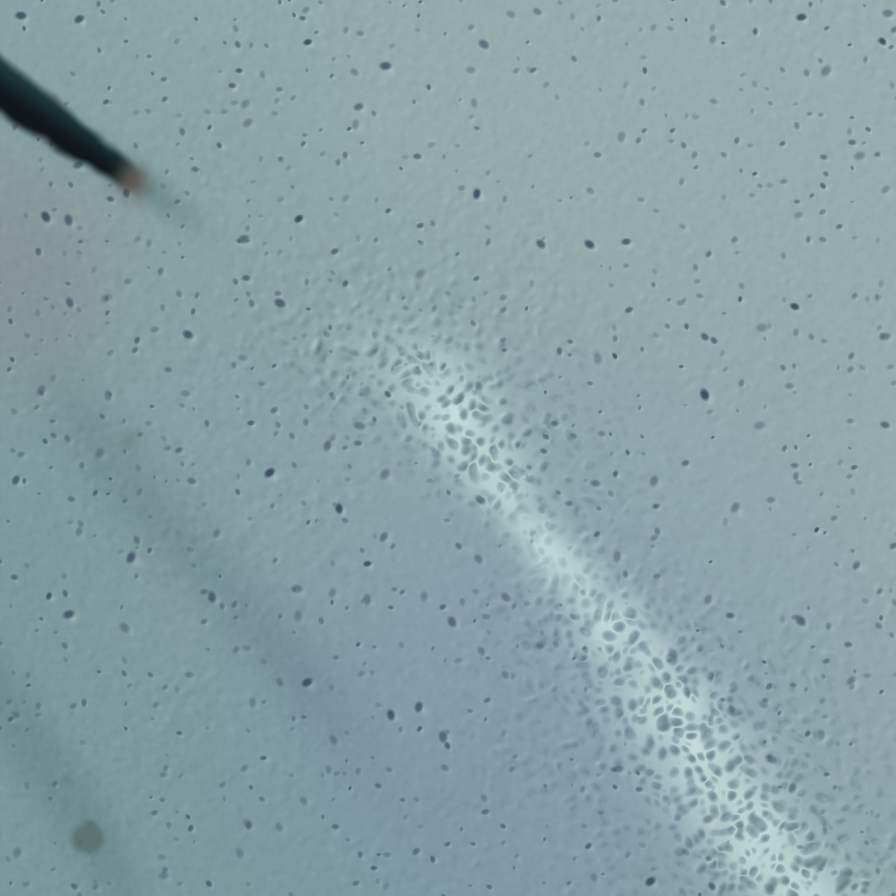
Reproduce this texture procedurally as a three.js fragment shader.

```glsl
varying vec2 vUv;

vec3 hash3(vec2 p) {
  vec3 q = fract(p.xyx * vec3(0.1031, 0.1030, 0.0973));
  q += dot(q, q.yzx + 33.33);
  return fract((q.xxy + q.yzz) * q.zyx);
}

// Cellular noise: a smooth bump of random sign around each cell point
float bumps(vec2 p) {
  vec2 cell = floor(p);
  float height = 0.0;
  for (int y = -1; y <= 1; y++) {
    for (int x = -1; x <= 1; x++) {
      vec2 id = cell + vec2(float(x), float(y));
      vec3 rnd = hash3(id);
      vec2 d = p - id - rnd.xy;
      height += (rnd.z * 2.0 - 1.0) * exp(-6.0 * dot(d, d));
    }
  }
  return height;
}

float glow(vec2 p, vec2 center, float radius) {
  vec2 d = (p - center) / radius;
  return exp(-dot(d, d));
}

float band(float d, float width) {
  return exp(-d * d / (width * width));
}

// Painted metal: broad gradient, colour casts and diagonal shadows
vec3 panel(vec2 p) {
  float light = p.x * 0.52 + p.y * 0.48 + 0.08 * bumps(p * 4.0);
  vec3 col = mix(vec3(0.475, 0.595, 0.61), vec3(0.59, 0.68, 0.685), smoothstep(0.0, 0.95, light));
  col += vec3(0.0, -0.012, 0.03) * glow(p, vec2(0.6, 0.2), 0.35);
  col += vec3(0.015, -0.04, -0.035) * glow(p, vec2(0.0, 0.7), 0.12);
  float shadow = band(dot(p, vec2(0.74, 0.67)) - 0.415, 0.04)
    * smoothstep(0.0, 0.12, p.x) * (1.0 - smoothstep(0.3, 0.48, p.x));
  shadow += band(dot(p, vec2(0.82, 0.57)) - 0.125, 0.035) * (1.0 - smoothstep(0.1, 0.2, p.x));
  return col - vec3(0.05, 0.05, 0.045) * shadow;
}

// One layer of dark grains, each with a light rim on one side
vec3 addSpecks(vec3 col, vec2 p, float cells, float share, float size, float strength) {
  vec2 id = floor(p * cells);
  vec3 place = hash3(id + cells);
  vec3 kind = hash3(id + cells * 3.0 + 17.0);
  vec2 d = (fract(p * cells) - mix(vec2(0.25), vec2(0.75), place.xy)) / cells;
  float angle = kind.x * 3.14;
  vec2 axis = vec2(cos(angle), sin(angle));
  float radius = size * mix(0.6, 1.25, kind.y);
  vec2 e = vec2(dot(d, axis) * 0.7, dot(d, vec2(-axis.y, axis.x)));
  float present = step(1.0 - share, place.z) * mix(0.35, 1.0, kind.z * kind.z) * strength;
  float grain = 1.0 - smoothstep(0.35, 1.2, length(e) / radius);
  float rim = glow(d, vec2(1.0, -0.8) * radius, radius);
  col += 0.1 * rim * present;
  vec3 ink = mix(vec3(0.13, 0.29, 0.29), vec3(0.2, 0.24, 0.34), kind.y);
  return mix(col, ink, grain * present);
}

// Dark tapered streak with a brown tip and a faint tail
vec3 addStreak(vec3 col, vec2 p) {
  vec2 q = p - vec2(0.0, 0.903);
  float along = dot(q, vec2(0.82, -0.57));
  float across = dot(q, vec2(0.57, 0.82));
  float halfWidth = mix(0.027, 0.013, along / 0.19) + 0.004 * bumps(p * 38.0);
  float tail = band(across, 0.017) * (1.0 - smoothstep(0.18, 0.32, along));
  col = mix(col, vec3(0.29, 0.42, 0.43), 0.45 * tail);
  float body = 1.0 - smoothstep(-0.007, 0.007, abs(across) - halfWidth);
  body *= 1.0 - smoothstep(0.15, 0.198, along);
  vec3 ink = mix(vec3(0.06, 0.09, 0.1), vec3(0.12, 0.22, 0.24), smoothstep(-0.01, 0.025, across));
  col = mix(col, ink, body);
  float tip = glow(vec2(along, across), vec2(0.182, -0.002), 0.017);
  return mix(col, vec3(0.39, 0.3, 0.26), 0.65 * tip);
}

void main() {
  vec2 p = vUv;
  vec3 col = panel(p);

  // Distance from the glare, which narrows at its middle
  float bend = 0.008 * sin(p.y * 17.0);
  float d = (p.x - 0.895 + 0.72 * p.y + bend) * 0.81;
  float width = 0.027 + 0.13 * min(abs(p.y - 0.4), 0.22);
  float fade = 1.0 - smoothstep(0.53, 0.68, p.y);
  float halo = band(d - 0.01, width * 2.3) * (1.0 - smoothstep(0.6, 0.75, p.y));
  float patchy = 0.7 + 0.5 * bumps(p * 9.0);

  // Orange peel relief lit from one side, strongest near the glare
  vec2 warp = 0.003 * sin(p.yx * vec2(83.0, 97.0) + 2.0 * sin(p * 41.0));
  vec2 skin = (p + warp) * 85.0;
  float height = bumps(skin);
  float slope = bumps(skin + vec2(0.22, -0.16)) - height;
  float rough = 0.035 + 0.16 * halo + 0.05 * glow(p, vec2(0.36, 0.58), 0.14);
  col += slope * rough * max(patchy, 0.2);
  col += vec3(0.9, 1.0, 1.0) * 0.014 * bumps(p * 150.0);

  // Bright worm-shaped wrinkles along the glare
  float worm = 1.0 - smoothstep(0.04, 0.28, abs(height));
  float smoothCore = band(p.y - 0.38, 0.07);
  float shine = band(d, width) * fade * (0.85 + 0.3 * bumps(p * 22.0));
  float gleam = shine * mix(0.2 + 0.75 * worm, 0.75 + 0.2 * worm, smoothCore);
  col = mix(col, vec3(0.77, 0.87, 0.86), clamp(gleam, 0.0, 1.0));
  col -= vec3(0.1, 0.08, 0.08) * halo * fade * smoothstep(0.25, 0.6, abs(height)) * (1.0 - 0.7 * smoothCore);

  // Grains and two soft stains
  float clear = 1.0 - 0.75 * clamp(shine, 0.0, 1.0);
  col = addSpecks(col, p, 31.0, 0.24, 0.0045, 0.85 * clear);
  col = addSpecks(col, p + 0.37, 64.0, 0.2, 0.0031, 0.6 * clear);
  float stain = 1.0 - smoothstep(0.012, 0.023, length(p - vec2(0.098, 0.064)) + 0.003 * bumps(p * 60.0));
  col = mix(col, vec3(0.33, 0.42, 0.4), 0.7 * stain);
  col = mix(col, vec3(0.4, 0.5, 0.5), 0.45 * glow(p, vec2(0.145, 0.51), 0.013));

  gl_FragColor = vec4(addStreak(col, p), 1.0);
}
```
